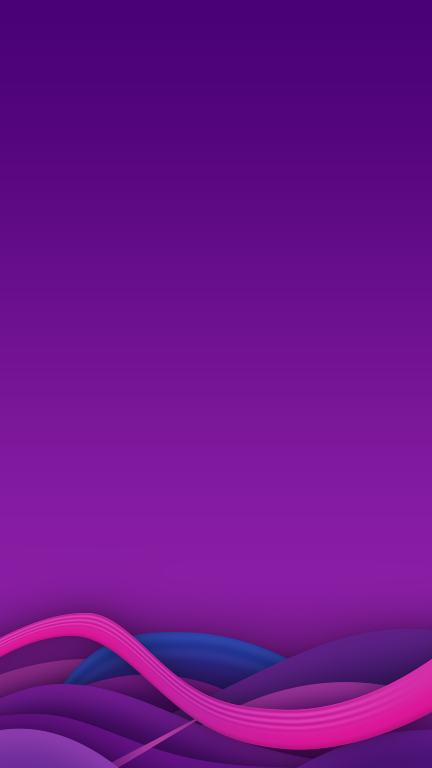
A Shadertoy shader for this background:

```glsl
// Bell curve with separate left and right widths
float hump(float x, float centre, float leftWidth, float rightWidth) {
    float t = (x - centre) / (x < centre ? leftWidth : rightWidth);
    return exp(-t * t);
}

// Downward parabola
float arch(float x, float centre, float height, float bend) {
    return height - bend * (x - centre) * (x - centre);
}

// Paints the inside of a shape (d < 0) and casts a soft shadow outside it
void layer(inout vec3 col, float d, vec3 fill, float shadow) {
    float pixel = 16.0 / iResolution.y;
    float dist = d * pixel / max(length(vec2(dFdx(d), dFdy(d))), 1e-5);
    col *= 1.0 - shadow * exp(-max(dist, 0.0) * 3.2);
    col = mix(col, fill, smoothstep(0.6, -0.6, dist / pixel));
}

void mainImage(out vec4 fragColor, in vec2 fragCoord) {
    // The canvas spans 9 by 16 units
    vec2 p = fragCoord / iResolution.xy * vec2(9.0, 16.0);
    float x = p.x, y = p.y;

    // Backdrop
    vec3 col = mix(vec3(0.55, 0.12, 0.65), vec3(0.28, 0.0, 0.46),
                   smoothstep(-0.12, 1.12, (y - 3.7) / 12.3));
    col *= mix(0.87, 1.0, smoothstep(2.4, 4.0, y));

    // Rosy band at the left
    float top = 2.27 * hump(x, 1.8, 4.6, 2.0);
    vec3 fill = mix(vec3(0.42, 0.08, 0.54), vec3(0.62, 0.19, 0.61), smoothstep(-0.8, 0.0, y - top));
    layer(col, y - top, fill, 0.15);

    // Blue arch, shaded across its thickness
    float side = abs(x - 3.75);
    top = 2.83 - (x < 3.75 ? 0.074 * side * side * side : 0.11 * side * side);
    float depth = top - y;
    fill = mix(vec3(0.16, 0.25, 0.65), vec3(0.20, 0.12, 0.50), smoothstep(0.1, 0.95, depth));
    fill += 0.025 * sin(depth * 17.0) * smoothstep(0.9, 0.2, depth);
    layer(col, y - top, fill, 0.2);

    // Violet arch inside it
    top = arch(x, 3.1, 1.95, 0.13);
    fill = mix(vec3(0.34, 0.06, 0.47), vec3(0.50, 0.12, 0.58), smoothstep(-0.6, 0.0, y - top));
    layer(col, y - top, fill, 0.15);

    // Dark hill at the right
    top = 2.9 * hump(x, 8.5, 5.1, 6.0);
    fill = mix(vec3(0.28, 0.10, 0.46), vec3(0.37, 0.13, 0.53), smoothstep(-1.1, 0.0, y - top));
    layer(col, y - top, fill, 0.2);

    // Lilac hill in front of it
    top = arch(x, 7.2, 1.79, 0.1);
    fill = mix(vec3(0.40, 0.06, 0.50), vec3(0.62, 0.20, 0.62), smoothstep(-0.8, 0.0, y - top));
    fill = mix(fill, vec3(0.42, 0.10, 0.54), smoothstep(7.0, 9.0, x) * 0.6);
    layer(col, y - top, fill, 0.15);

    // Purple waves at the lower left
    top = 1.75 * hump(x, 1.3, 3.0, 3.5);
    fill = mix(vec3(0.31, 0.05, 0.45), vec3(0.46, 0.11, 0.59), smoothstep(-0.8, 0.0, y - top));
    layer(col, y - top, fill, 0.25);
    top = 1.13 * hump(x, 0.7, 3.5, 2.5);
    fill = mix(vec3(0.31, 0.04, 0.44), vec3(0.40, 0.07, 0.53), smoothstep(-0.7, 0.0, y - top));
    layer(col, y - top, fill, 0.25);

    // Slanted streak
    float streak = max(y - 0.52 * (x - 2.1), 0.6 * (x - 2.45) - y);
    fill = mix(vec3(0.53, 0.15, 0.60), vec3(0.72, 0.23, 0.65), smoothstep(2.2, 3.4, x));
    layer(col, streak, fill, 0.0);

    // Corner hills
    top = arch(x, 0.4, 0.82, 0.19);
    fill = mix(vec3(0.43, 0.17, 0.60), vec3(0.54, 0.23, 0.67), smoothstep(-0.8, 0.0, y - top));
    layer(col, y - top, fill, 0.2);
    top = arch(x, 9.0, 0.8, 0.1);
    fill = mix(vec3(0.29, 0.07, 0.46), vec3(0.38, 0.10, 0.54), smoothstep(-0.7, 0.0, y - top));
    layer(col, y - top, fill, 0.2);

    // Pink ribbon between two curves, with strands along its upper half
    float rise = max(x - 5.9, 0.0);
    float high = 1.2 + 2.03 * hump(x, 1.8, 3.31, 1.85) + 0.112 * rise * rise;
    float low = 0.34 + 2.41 * hump(x, 1.5, 3.34, 2.27) + 0.086 * rise * rise;
    float across = clamp((y - low) / (high - low), 0.0, 1.0);
    fill = mix(vec3(0.86, 0.08, 0.59), vec3(0.83, 0.18, 0.66), smoothstep(0.1, 0.8, across));
    fill = mix(fill, vec3(0.72, 0.15, 0.64), 0.7 * hump(x, 3.9, 1.2, 1.6));
    float strands = smoothstep(0.35, 0.6, across) * smoothstep(9.0, 6.5, x);
    fill += 0.06 * sin(across * 38.0) * strands;
    fill *= 1.0 - 0.15 * smoothstep(0.18, 0.0, across);
    layer(col, max(y - high, low - y), fill, 0.24);

    fragColor = vec4(col, 1.0);
}
```
